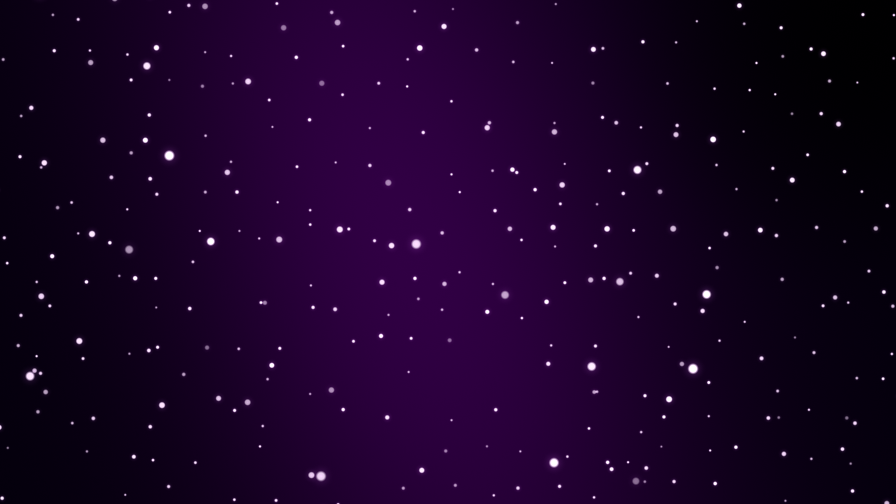
A WebGL 2 fragment shader for this background:

```glsl
#version 300 es
precision highp float;
// Violet night sky: a slanted purple haze with scattered, softly glowing stars.

uniform vec2 u_resolution;
out vec4 fragColor;

const vec3 NIGHT = vec3(0.012, 0.0, 0.042);
const vec3 VIOLET = vec3(0.19, 0.0, 0.265);
const vec3 STAR_CORE = vec3(1.0, 0.96, 1.0);
const vec3 STAR_HALO = vec3(0.62, 0.30, 0.72);

float hash(vec2 p, float seed) {
    return fract(sin(dot(p, vec2(127.1, 311.7)) + seed * 74.7) * 43758.5453);
}

// Broad haze leaning to the left at the top, black in the upper right corner.
vec3 skyColor(vec2 uv) {
    float across = uv.x - 0.46 + 0.13 * (uv.y - 0.5);
    float along = uv.y - 0.52;
    float haze = exp(-across * across / 0.082 - along * along * 0.9);
    float corner = 1.0 - smoothstep(0.05, 0.48, length((uv - vec2(1.0)) * vec2(1.3, 0.7)));
    return mix(NIGHT, VIOLET, haze) * (1.0 - 0.9 * corner);
}

// Solid disc with a faint halo that fades out at three radii.
vec3 starLight(float dist, float radius, float brightness, float pixel) {
    float soft = max(pixel, radius * 0.35);
    float core = 1.0 - smoothstep(radius - soft, radius + soft, dist);
    float halo = pow(max(1.0 - dist / (radius * 3.0), 0.0), 2.0);
    return (STAR_CORE * core + STAR_HALO * halo * 0.45) * brightness;
}

// One jittered star per occupied grid cell.
vec3 starLayer(vec2 p, float cellSize, float density, vec2 radii, float seed, float pixel) {
    vec2 cell = floor(p / cellSize);
    if (hash(cell, seed) > density) return vec3(0.0);
    vec2 jitter = vec2(hash(cell, seed + 1.0), hash(cell, seed + 2.0));
    vec2 center = (cell + mix(vec2(0.16), vec2(0.84), jitter)) * cellSize;
    float radius = mix(radii.x, radii.y, hash(cell, seed + 3.0));
    float brightness = mix(0.4, 1.0, sqrt(hash(cell, seed + 4.0)));
    return starLight(length(p - center), radius, brightness, pixel);
}

void main() {
    vec2 uv = gl_FragCoord.xy / u_resolution;
    vec2 p = gl_FragCoord.xy / u_resolution.y;
    float pixel = 1.0 / u_resolution.y;

    vec3 color = skyColor(uv);

    // Large, medium and small stars.
    vec3 stars = starLayer(p, 0.19, 0.5, vec2(0.0065, 0.0095), 1.0, pixel);
    stars += starLayer(p + 3.37, 0.113, 0.6, vec2(0.0035, 0.006), 7.0, pixel);
    stars += starLayer(p + 5.71, 0.073, 0.65, vec2(0.0018, 0.0035), 13.0, pixel);

    // Screen blend keeps the highlights from clipping.
    color = 1.0 - (1.0 - color) * (1.0 - min(stars, 1.0));

    // Sub-level noise hides banding in the dark gradient.
    color += (hash(gl_FragCoord.xy, 19.0) - 0.5) / 255.0;
    fragColor = vec4(color, 1.0);
}
```
